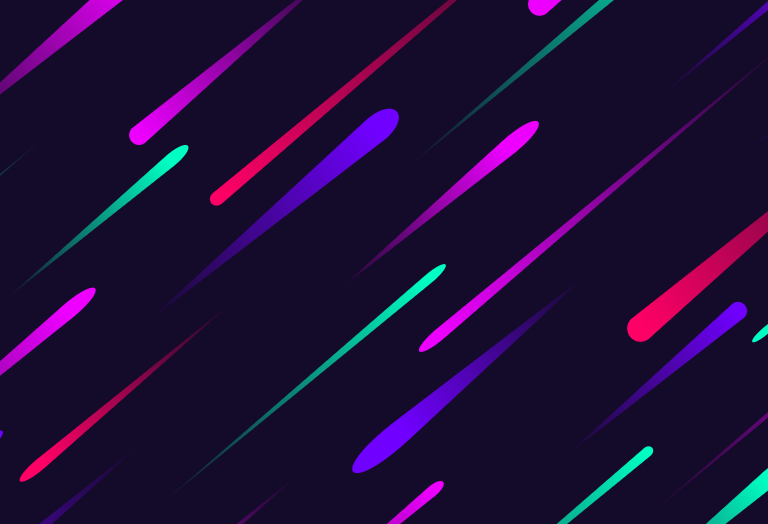
This background is drawn by a Shadertoy shader. Its source:

```glsl
// Streak colour in rgb, relative thickness in a
vec4 streakStyle(float pick) {
    if (pick < 0.38) return vec4(0.44, 0.0, 1.0, 0.95);
    if (pick < 0.60) return vec4(0.0, 1.0, 0.76, 0.65);
    if (pick < 0.78) return vec4(1.0, 0.0, 0.40, 1.1);
    return vec4(0.93, 0.0, 1.0, 1.0);
}

// Distance to a teardrop: s runs from the tip back along the tail, v across it
float teardrop(float s, float v, float len, float radius, float cap) {
    float halfWidth = max(radius * (1.0 - s / len), 1e-4);
    vec2 q = vec2(max(cap - s, 0.0) / cap, v / halfWidth);
    float k = length(q) + 1e-4;
    return (k - 1.0) * k / max(length(q / vec2(cap, halfWidth)), 1e-3);
}

void mainImage(out vec4 fragColor, in vec2 fragCoord) {
    float pixel = 1.0 / iResolution.y;
    vec2 p = fragCoord * pixel;

    // Axes along and across the slanted streaks
    vec2 dir = vec2(cos(0.7), sin(0.7));
    float along = dot(p, dir);
    float across = dot(p, vec2(-dir.y, dir.x));

    vec3 color = vec3(0.08, 0.04, 0.16);
    const float period = 1.1;

    // Parallel lanes, each with one streak per repeated cell
    for (int i = 0; i < 19; i++) {
        float lane = float(i);
        float cellPos = along / period + fract(lane * 0.618);
        float id = lane * 3.0 + floor(cellPos);
        vec4 h = fract(id * vec4(0.8567, 0.7339, 0.6287, 0.5386));

        vec4 style = streakStyle(h.x);
        float len = mix(0.45, 1.02, h.w);
        float radius = mix(0.011, 0.031, pow(h.y, 1.5)) * style.a;
        float cap = radius * mix(1.0, 4.5, smoothstep(0.2, 0.7, h.z));

        // Heads point either way; the tail narrows and fades
        float heading = fract(id * 0.382) < 0.5 ? -1.0 : 1.0;
        float s = 0.5 * len - heading * (fract(cellPos) - 0.5) * period;
        float v = across + 0.98 - 0.1 * lane - (h.z - 0.5) * 0.05;

        float d = teardrop(s, v, len, radius, cap);
        float fade = clamp(1.0 - (s - cap) / (len - cap), 0.0, 1.0);
        color = mix(color, style.rgb, fade * clamp(0.5 - d / pixel, 0.0, 1.0));
    }
    fragColor = vec4(color, 1.0);
}
```
